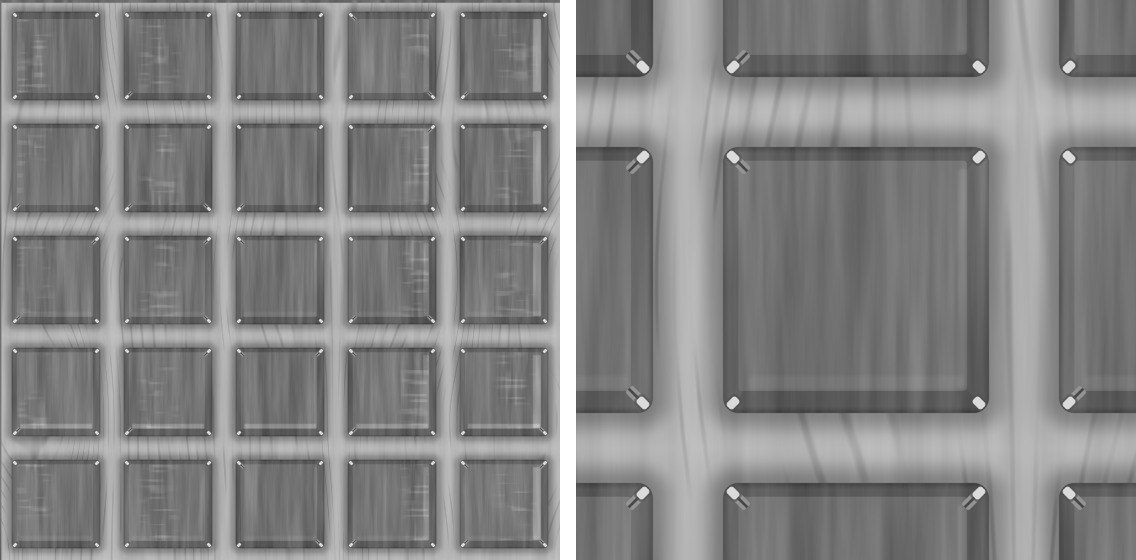
Left, the full canvas; right, a detail of the centre.
This pattern is drawn by a WebGL 1 fragment shader. Its source:

```glsl
precision highp float;
// Five by five rounded dark wood panels set in a pale wooden lattice.
// Rounded-box distances give the panels, bevels and soft shadows; stretched
// value noise gives the grain, and cell indices vary the glints and scuffs.

#define CELLS 5.0
#define PANEL_HALF 0.396
#define CORNER_RADIUS 0.045
#define SHADOW_WIDTH 0.088
#define RAIL_TONE 0.70
#define SHADOW_TONE 0.51
#define FIELD_TONE 0.455
#define BEVEL_TONE 0.395
#define GRAIN_DEPTH 0.17
#define WEAVE_DEPTH 0.085
#define STUD_OFFSET 0.366
#define STUD_TONE 0.86

uniform vec2 u_resolution;

float hash(vec2 p) {
  vec3 q = fract(p.xyx * 0.1031);
  q += dot(q, q.yzx + 33.33);
  return fract((q.x + q.y) * q.z);
}

float noise(vec2 p) {
  vec2 i = floor(p);
  vec2 f = fract(p);
  f = f * f * (3.0 - 2.0 * f);
  return mix(mix(hash(i), hash(i + vec2(1.0, 0.0)), f.x),
             mix(hash(i + vec2(0.0, 1.0)), hash(i + 1.0), f.x), f.y);
}

float fbm(vec2 p) {
  float sum = 0.0;
  float weight = 0.5;
  for (int i = 0; i < 4; i++) {
    sum += weight * noise(p);
    p = p * 2.03 + 17.7;
    weight *= 0.5;
  }
  return sum / 0.9375;
}

float roundBox(vec2 p, vec2 halfSize, float radius) {
  vec2 q = abs(p) - halfSize + radius;
  return length(max(q, 0.0)) + min(max(q.x, q.y), 0.0) - radius;
}

// Coverage of a box given by its lower-left and upper-right corners
float boxMask(vec2 p, vec2 lo, vec2 hi, float soft) {
  float d = roundBox(p - 0.5 * (lo + hi), 0.5 * (hi - lo), 0.01);
  return 1.0 - smoothstep(-soft, soft, d);
}

// Pale lattice with fine fibres, wandering veins and panel shadows
float railTone(vec2 uv, float d) {
  float tone = mix(SHADOW_TONE, RAIL_TONE, smoothstep(0.0, SHADOW_WIDTH, d));
  tone += 0.03 * smoothstep(0.07, 0.15, d);
  float vein = uv.x * 65.0 + 7.0 * noise(uv * vec2(9.0, 4.0));
  float line = 1.0 - smoothstep(0.02, 0.17, abs(fract(vein) - 0.5));
  tone -= 0.075 * line * smoothstep(0.3, 0.75, noise(uv * vec2(60.0, 12.0)));
  return tone + 0.09 * (fbm(uv * vec2(110.0, 7.0)) - 0.5);
}

// Scuffed cross threads, placed differently in each column
float weave(vec2 uv, vec2 p, vec2 id) {
  float centre = id.x < 2.0 ? -0.2 + 0.12 * id.x : 0.7 - 0.15 * id.x;
  float patchMask = 1.0 - smoothstep(0.06, 0.23, abs(p.x - centre));
  patchMask *= smoothstep(0.2, 0.6, noise(p * 5.0 + id * 9.0));
  patchMask *= step(0.5, abs(id.x - 2.0));
  float across = smoothstep(0.5, 0.9, noise(uv * vec2(28.0, 190.0)));
  float along = smoothstep(0.5, 0.9, noise(uv.yx * vec2(22.0, 190.0) + 5.0));
  return patchMask * (across + 0.7 * along - 0.25);
}

// Bevelled panel: x is right, y is up, and id.y counts rows from the top
float panelTone(vec2 uv, vec2 p, vec2 id, float d, float px) {
  float top = 0.33 + 0.025 * min(id.y, 1.0);
  float field = boxMask(p, vec2(-0.35, -0.33), vec2(0.33, top), px);
  float bevel = BEVEL_TONE - 0.025 * step(abs(p.x), abs(p.y));
  float tone = mix(bevel, FIELD_TONE + weave(uv, p, id) * WEAVE_DEPTH, field);

  // Glints widen toward the right and peak along the fourth row
  float col = max(id.x - 1.0, 0.0);
  float side = boxMask(p, vec2(0.325 - 0.022 * col, -0.32), vec2(0.33, 0.33), 0.009);
  float wear = 0.65 + 0.5 * noise(vec2(id.x * 7.0, uv.y * 22.0));
  tone += side * wear * 0.05 * col;
  float rowGlint = max(0.0, 1.0 - 0.75 * abs(id.y - 3.0));
  tone += 0.12 * rowGlint * boxMask(p, vec2(-0.32, -0.325), vec2(0.32, -0.285), 0.009);

  tone += GRAIN_DEPTH * (fbm(uv * vec2(125.0, 9.0)) - 0.5);
  tone += 0.075 * (noise(uv * vec2(38.0, 7.0) + 3.0) - 0.5);
  return tone - 0.07 * smoothstep(-0.022, 0.0, d);
}

// Diagonal corner pegs; some show a longer, slotted shank
float addStuds(float tone, vec2 p, vec2 id, float px) {
  vec2 q = abs(p) - STUD_OFFSET;
  vec2 diagonal = vec2(q.x + q.y, q.x - q.y) * 0.7071;
  float lengthy = step(0.65, hash(id * 5.0 + sign(p) * 2.0 + 11.0));
  float shank = roundBox(diagonal + vec2(0.026, 0.0), vec2(0.034, 0.015), 0.007);
  float slot = smoothstep(0.002, 0.006, abs(diagonal.y));
  tone = mix(tone, mix(0.28, 0.58, slot), lengthy * (1.0 - smoothstep(-px, px, shank)));
  float rim = roundBox(diagonal, vec2(0.025, 0.019), 0.012);
  tone = mix(tone, 0.30, 0.65 * (1.0 - smoothstep(-px, px, rim)));
  float head = roundBox(diagonal, vec2(0.019, 0.013), 0.009);
  return mix(tone, STUD_TONE, 1.0 - smoothstep(-px, px, head));
}

void main() {
  vec2 uv = gl_FragCoord.xy / u_resolution;
  vec2 cell = floor(uv * CELLS);
  vec2 p = fract(uv * CELLS) - 0.5;
  vec2 id = vec2(cell.x, CELLS - 1.0 - cell.y);
  float px = 0.75 * CELLS / min(u_resolution.x, u_resolution.y);

  float d = roundBox(p, vec2(PANEL_HALF), CORNER_RADIUS);
  float panel = addStuds(panelTone(uv, p, id, d, px), p, id, px);
  float tone = mix(panel, railTone(uv, d), smoothstep(-px, px, d));

  // Dark slivers along the top and left borders
  float aa = px / CELLS;
  float border = max(smoothstep(-aa, aa, uv.y - 0.995), smoothstep(-aa, aa, 0.0025 - uv.x));
  tone = mix(tone, 0.36 + 0.12 * noise(uv * vec2(120.0, 9.0)), border);
  gl_FragColor = vec4(vec3(clamp(tone, 0.0, 1.0)), 1.0);
}
```
